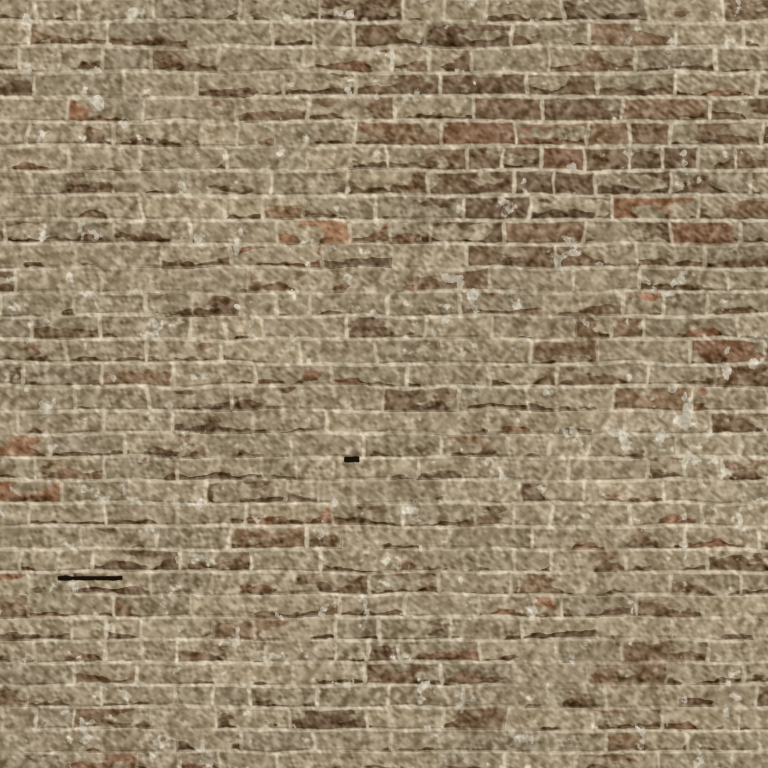
This texture is drawn by a WebGL 1 fragment shader. Its source:

```glsl
precision highp float;
uniform vec2 u_resolution;

const vec3 SMEAR = vec3(0.60, 0.54, 0.44);
const vec3 CLAY = vec3(0.46, 0.37, 0.28);
const vec3 RED_CLAY = vec3(0.53, 0.39, 0.29);
const vec3 MORTAR = vec3(0.75, 0.70, 0.60);
const vec3 SHADOW = vec3(0.27, 0.21, 0.14);
const vec3 LIME = vec3(0.78, 0.75, 0.68);
const vec3 HOLE = vec3(0.10, 0.07, 0.04);

float hash(vec2 p) {
  return fract(sin(dot(p, vec2(127.1, 311.7))) * 43758.5453);
}

float noise(vec2 p) {
  vec2 i = floor(p);
  vec2 f = fract(p);
  f = f * f * (3.0 - 2.0 * f);
  float low = mix(hash(i), hash(i + vec2(1.0, 0.0)), f.x);
  float high = mix(hash(i + vec2(0.0, 1.0)), hash(i + vec2(1.0, 1.0)), f.x);
  return mix(low, high, f.y);
}

float fbm(vec2 p) {
  float sum = 0.0;
  float amp = 0.53;
  for (int k = 0; k < 4; k++) {
    sum += amp * noise(p);
    p = mat2(1.6, 1.2, -1.2, 1.6) * p + 7.3;
    amp *= 0.5;
  }
  return sum;
}

float spot(vec2 p, vec2 center, vec2 radius) {
  vec2 d = (p - center) / radius;
  return exp(-dot(d, d));
}

float boxDistance(vec2 p, vec2 halfSize) {
  vec2 d = abs(p) - halfSize;
  return length(max(d, 0.0)) + min(max(d.x, d.y), 0.0);
}

// Courses grow thinner toward the foot of the wall
float courseCoord(float y) {
  float t = 1.0 - y;
  return 0.12 + 30.4 * t + 2.2 * t * t;
}

float jointPosition(float index, float course) {
  return index + 0.22 * (hash(vec2(index, course + 9.0)) - 0.5);
}

// Brick id in xy, distances to the side and bed joints in zw
vec4 brickCell(float x, float v) {
  float course = floor(v);
  float perWidth = mix(9.45, 10.5, course / 33.0);
  float u = x * perWidth + 0.5 * mod(course, 2.0) + 0.3 * hash(vec2(course, 3.0));
  float i = floor(u);
  if (u < jointPosition(i, course)) i -= 1.0;
  else if (u > jointPosition(i + 1.0, course)) i += 1.0;
  float left = jointPosition(i, course);
  float right = jointPosition(i + 1.0, course);
  // A few stretchers are split into two headers
  if (hash(vec2(i, course + 40.0)) < 0.14) {
    float middle = 0.5 * (left + right);
    if (u < middle) right = middle;
    else { left = middle; i += 0.5; }
  }
  float f = fract(v);
  return vec4(i, course, min(u - left, right - u) / perWidth, min(f, 1.0 - f) / 32.7);
}

void main() {
  vec2 p = gl_FragCoord.xy / u_resolution;
  float pixel = 1.0 / u_resolution.y;

  // Wavering brick layout
  vec2 warp = vec2(noise(p * 38.0), noise(p * vec2(17.0, 34.0) + 20.0)) - 0.5;
  vec2 q = p + warp * vec2(0.006, 0.005);
  float v = courseCoord(q.y);
  vec4 cell = brickCell(q.x, v);
  float tone = hash(cell.xy + 0.7);
  float depth = fract(v);
  float rough = fbm(p * 95.0);
  float edge = min(cell.z, cell.w) + (rough - 0.5) * 0.0035;
  float joint = 1.0 - smoothstep(0.0021 - pixel, 0.0029 + pixel, edge);

  // Smeared face with ragged patches of bare clay
  float bare = spot(p, vec2(0.78, 0.80), vec2(0.34, 0.17));
  float ragged = fbm(p * vec2(24.0, 46.0) + 13.0 * tone);
  float lowEdge = smoothstep(0.45, 0.95, depth);
  float wear = 0.5 * tone + 0.38 * bare + 1.15 * (ragged - 0.5) + 0.22 * lowEdge;
  float exposed = smoothstep(0.47, 0.57, wear);
  vec3 clay = mix(CLAY, RED_CLAY, step(0.86, hash(cell.xy + 5.3)));
  clay *= 0.88 + 0.24 * hash(cell.xy + 2.1);
  vec3 color = SMEAR * (0.94 + 0.12 * hash(cell.xy + 8.4));
  color = mix(color, clay, 0.88 * exposed);

  // Shaded chips and lower arrises
  float chip = exposed * (1.0 - smoothstep(0.56, 0.76, wear)) * lowEdge;
  float arris = smoothstep(0.80, 0.92, depth) * smoothstep(0.35, 0.65, noise(p * 31.0));
  color = mix(color, SHADOW, max(0.8 * chip, 0.38 * arris));

  // Pale joints, partly buried under the smear
  float visible = smoothstep(0.25, 0.6, noise(p * vec2(13.0, 22.0) + 4.0) + 0.5 * bare);
  color = mix(color, MORTAR, joint * mix(0.4, 0.95, visible));

  // Lime flecks, broad staining and grain
  float limeArea = spot(p, vec2(0.61, 0.62), vec2(0.06, 0.025)) + spot(p, vec2(0.9, 0.45), vec2(0.12, 0.09));
  color = mix(color, LIME, 0.8 * smoothstep(0.70, 0.80, fbm(p * 55.0 + 3.0) + 0.14 * limeArea));
  color *= 0.94 + 0.12 * fbm(p * 5.0);
  vec2 g = mat2(0.8, 0.6, -0.6, 0.8) * p;
  float grain = noise(g * vec2(190.0, 270.0)) + noise(g * 140.0 + 50.0) - 1.0;
  color += 0.21 * grain + 0.12 * (rough - 0.5);

  // Open slot and small cavity
  float slot = boxDistance(p - vec2(0.117, 0.247), vec2(0.042, 0.0028));
  float cavity = boxDistance(p - vec2(0.458, 0.402), vec2(0.008, 0.002)) - 0.002;
  float opening = min(slot, cavity) + (rough - 0.5) * 0.003;
  color = mix(color, HOLE, 1.0 - smoothstep(-pixel, pixel, opening));

  gl_FragColor = vec4(clamp(color, 0.0, 1.0), 1.0);
}
```
